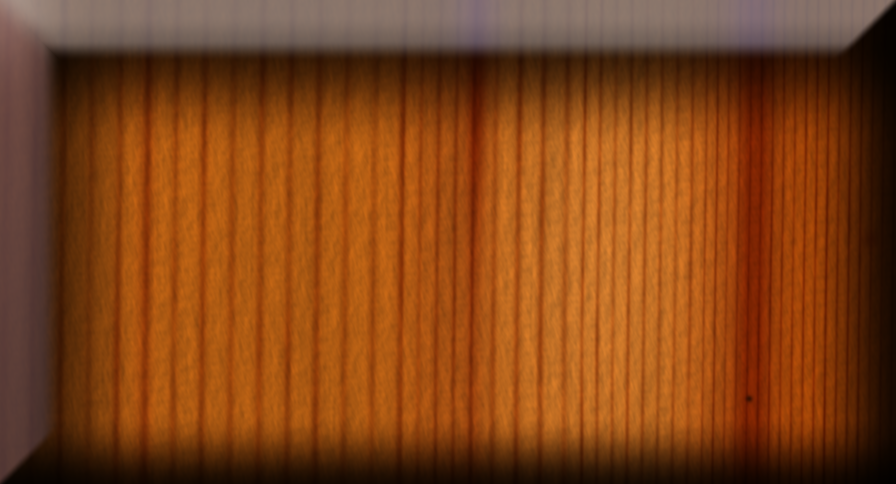
Give the GLSL for this texture, as a Shadertoy shader.

```glsl
// Stained wood panel with vertical grain and a soft raised bevel lit from the upper left.
#define BEVEL 0.105
#define BEVEL_BLUR 0.022
#define GRAIN_LEAN 0.013
#define LINE_DEPTH 0.34
#define PULP_RELIEF 0.34
#define WOOD_ORANGE vec3(0.70, 0.365, 0.075)
#define WOOD_PALE vec3(0.81, 0.49, 0.19)
#define WOOD_RUST vec3(0.65, 0.28, 0.025)
#define STAIN_RED vec3(0.49, 0.13, 0.005)
#define RIM_LIGHT vec3(0.54, 0.46, 0.415)
#define RIM_MAUVE vec3(0.395, 0.265, 0.235)

float hash(vec2 p) {
    return fract(sin(dot(p, vec2(127.1, 311.7))) * 43758.5453);
}

float noise(vec2 p) {
    vec2 cell = floor(p), f = fract(p);
    f = f * f * (3.0 - 2.0 * f);
    float low = mix(hash(cell), hash(cell + vec2(1, 0)), f.x);
    float high = mix(hash(cell + vec2(0, 1)), hash(cell + vec2(1, 1)), f.x);
    return mix(low, high, f.y);
}

// Short fibres, slightly slanted, at three scales
float pulp(vec2 p) {
    p.x += 0.25 * p.y;
    float sum = 0.0, gain = 0.5;
    for (int i = 0; i < 3; i++) {
        sum += gain * noise(p * vec2(62.0, 34.0));
        p = p * 2.03 + 7.3;
        gain *= 0.55;
    }
    return sum;
}

float bell(float x, float centre, float width) {
    float d = (x - centre) / width;
    return exp(-d * d);
}

// Ring count across the board: wide rings at left, crowded rings at right
float ringPhase(float x) {
    return 17.04 * (x - 0.186)
         + 10.6 * max(x - 0.833, 0.0) - 7.4 * max(x - 0.990, 0.0)
         + 11.6 * max(x - 1.184, 0.0) + 11.8 * max(x - 1.449, 0.0);
}

vec3 wood(vec2 p) {
    float x = p.x - GRAIN_LEAN * (p.y - 0.5);
    x += 0.004 * (noise(vec2(x * 5.0, p.y * 3.0)) - 0.5);

    // Broad colour zones
    vec3 col = mix(WOOD_ORANGE, WOOD_RUST, smoothstep(1.35, 1.56, x));
    float glow = bell(x, 1.24, 0.27) * bell(p.y, 0.46, 0.55);
    col = mix(col, WOOD_PALE, 0.85 * glow);
    col *= 0.95 + 0.10 * noise(vec2(x * 14.0, p.y * 1.5));

    // Red stained streaks
    float streak = 0.80 * bell(x, 1.558, 0.032) + 0.30 * bell(x, 1.54, 0.11);
    streak += bell(x, 0.982, 0.022) * mix(0.30, 0.85, smoothstep(0.3, 0.9, p.y));
    streak += 0.25 * bell(x, 0.92, 0.09) + 0.28 * bell(x, 0.30, 0.02);
    col = mix(col, STAIN_RED, min(streak, 0.9));

    // Dark late-wood lines of varied strength
    float phase = ringPhase(x);
    float ring = floor(phase + 0.5);
    float offset = phase - ring;
    float strength = 0.55 + 0.45 * hash(vec2(ring, 3.0));
    strength *= 0.75 + 0.5 * noise(vec2(ring * 3.7, p.y * 7.0));
    float line = strength * (exp(-55.0 * offset * offset) + 0.25 * exp(-9.0 * offset * offset));
    col *= 1.0 - LINE_DEPTH * line * vec3(0.55, 1.0, 1.5);

    // Embossed fibre surface and faint vertical hairs
    float relief = pulp(p) - pulp(p + vec2(0.006, -0.005));
    float hair = noise(vec2(x * 190.0, p.y * 9.0)) - 0.5;
    col *= 1.0 + PULP_RELIEF * relief + 0.07 * hair;

    // Two small blemishes
    col *= 1.0 - 0.6 * exp(-pow(length(p - vec2(1.548, 0.176)) / 0.007, 2.0));
    col = mix(col, STAIN_RED, 0.5 * exp(-pow(length(p - vec2(1.80, 0.505)) / 0.018, 2.0)));
    return max(col, 0.0);
}

void mainImage(out vec4 fragColor, in vec2 fragCoord) {
    vec2 p = fragCoord / iResolution.y;
    float aspect = iResolution.x / iResolution.y;
    float left = p.x, right = aspect - p.x, bottom = p.y, top = 1.0 - p.y;
    vec3 grain = wood(p);

    // Inner shadows beside the rim and dark far edges
    float shade = mix(0.26, 1.0, smoothstep(BEVEL - 0.02, BEVEL + 0.21, top));
    shade *= mix(0.38, 1.0, smoothstep(BEVEL - 0.02, BEVEL + 0.20, left));
    shade *= mix(0.13, 1.0, smoothstep(-0.01, 0.19, right));
    shade *= mix(0.12, 1.0, smoothstep(-0.01, 0.145, bottom));
    vec3 col = grain * shade;
    col.gb *= mix(vec2(0.88, 0.60), vec2(1.0), shade);

    // Lit rim on the top and left, mitred against the dark sides
    float litEdge = min(left, top);
    float darkEdge = min(right, bottom);
    float rim = 1.0 - smoothstep(BEVEL - BEVEL_BLUR, BEVEL + BEVEL_BLUR, litEdge);
    rim *= smoothstep(-0.014, 0.014, darkEdge - litEdge);
    float topFace = smoothstep(-0.05, 0.05, left - top);
    vec3 rimCol = mix(RIM_MAUVE * mix(0.86, 1.12, p.y), RIM_LIGHT, topFace);
    rimCol += 0.13 * bell(left, 0.0, 0.10) * bell(top, 0.0, 0.12);
    rimCol *= 1.0 - 0.22 * smoothstep(0.03, BEVEL, litEdge);
    rimCol += 0.16 * (grain - WOOD_ORANGE);
    rimCol.b += 0.05 * (bell(p.x, 0.985, 0.05) + bell(p.x, 1.555, 0.06));
    col = mix(col, rimCol, rim);

    fragColor = vec4(clamp(col, 0.0, 1.0), 1.0);
}
```
